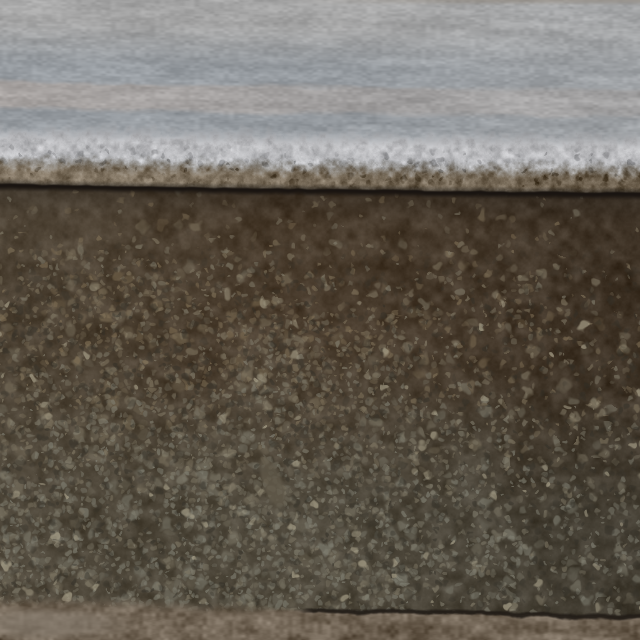
Give the GLSL for this texture, as a three.js fragment shader.

```glsl
// A pale stone ledge above a dark speckled granite wall, with a strip of floor below.
// Colour ramps follow the slightly tilted edges; value noise weathers the stone,
// and jittered cells scatter irregular mineral grains over it.
varying vec2 vUv;

float hash(vec2 p) {
  vec3 q = fract(vec3(p.xyx) * 0.1031);
  q += dot(q, q.yzx + 33.33);
  return fract((q.x + q.y) * q.z);
}

float noise(vec2 p) {
  vec2 i = floor(p), f = fract(p);
  f = f * f * (3.0 - 2.0 * f);
  return mix(mix(hash(i), hash(i + vec2(1.0, 0.0)), f.x),
             mix(hash(i + vec2(0.0, 1.0)), hash(i + 1.0), f.x), f.y);
}

float fbm(vec2 p) {
  float sum = 0.0, amp = 0.5;
  for (int i = 0; i < 4; i++) {
    sum += amp * noise(p);
    p = p * 2.03 + 17.3;
    amp *= 0.5;
  }
  return sum / 0.9375;
}

// Soft band between lo and hi
float band(float v, float lo, float hi, float soft) {
  return smoothstep(lo - soft, lo + soft, v) * (1.0 - smoothstep(hi - soft, hi + soft, v));
}

// Grain coverage (x) and tint (y); density sets the share of filled cells
vec2 grains(vec2 p, float density) {
  vec2 cell = floor(p), best = vec2(0.0, 0.5);
  p += 0.6 * (vec2(noise(p * 1.7), noise(p * 1.7 + 41.0)) - 0.5);
  for (int j = -1; j <= 1; j++) {
    for (int i = -1; i <= 1; i++) {
      vec2 id = cell + vec2(float(i), float(j));
      vec2 centre = id + 0.15 + 0.7 * vec2(hash(id + 3.7), hash(id + 19.1));
      float pick = hash(id + 53.9);
      float radius = mix(0.25, 0.65, hash(id + 71.3));
      float cover = 1.0 - smoothstep(radius * 0.45, radius, length(p - centre));
      cover *= step(pick, density) * mix(0.35, 1.0, hash(id + 91.7));
      if (cover > best.x) best = vec2(cover, hash(id + 7.1));
    }
  }
  return best;
}

// d is the height above the lower lip of the ledge
vec3 ledge(vec2 p, float d) {
  float streak = fbm(vec2(p.x * 14.0, d * 85.0));
  float fine = noise(vec2(p.x * 130.0, d * 260.0));
  float grit = fbm(p * 95.0);
  vec3 col = mix(vec3(0.58, 0.60, 0.62), vec3(0.65, 0.65, 0.65), smoothstep(0.18, 0.26, d));
  col = mix(col, vec3(0.64, 0.65, 0.66), 0.6 * smoothstep(0.45, 1.0, p.x));
  float warm = band(d + 0.012 * (streak - 0.5), 0.118, 0.160, 0.006);
  col = mix(col, vec3(0.66, 0.64, 0.63), warm * mix(0.95, 0.5, p.x));
  col += 0.14 * (streak - 0.5) + 0.07 * (fine - 0.5);
  // Bright rounded shoulder breaking into the stained lower lip
  float ragged = d + 0.025 * (grit - 0.5);
  float shoulder = band(ragged, 0.038, 0.083, 0.014);
  col = mix(col, vec3(0.74, 0.74, 0.75) + 0.34 * (grit - 0.5), shoulder * 0.9);
  vec3 stain = mix(vec3(0.52, 0.47, 0.40), vec3(0.43, 0.38, 0.31), p.x) + 0.4 * (grit - 0.5);
  col = mix(col, stain, 1.0 - smoothstep(0.018, 0.049, ragged));
  vec2 pit = grains(p * 85.0, 0.35);
  col -= 0.17 * pit.x * band(d, 0.008, 0.065, 0.012);
  col = mix(col, vec3(0.55, 0.51, 0.46), 0.5 * smoothstep(0.99, 1.0, p.y) * smoothstep(0.4, 0.8, p.x));
  return col * mix(0.65, 1.0, smoothstep(0.0, 0.009, d));
}

// depth is the distance below the ledge
vec3 wall(vec2 p, float depth) {
  float cloud = fbm(p * 7.0 + 5.0);
  float mottle = fbm(p * 60.0);
  float low = smoothstep(0.20, 0.55, depth + 0.15 * (cloud - 0.5));
  vec3 col = mix(vec3(0.275, 0.225, 0.17), vec3(0.285, 0.262, 0.215), low);
  col = mix(col, vec3(0.30, 0.27, 0.22), 0.5 * (1.0 - smoothstep(0.0, 0.5, p.x)));
  col *= mix(1.06, 0.92, smoothstep(0.4, 1.0, p.x));
  col += 0.18 * (mottle - 0.5) + 0.08 * (cloud - 0.5);
  // Pale grains thin out toward the top and right
  float density = smoothstep(0.0, 0.24, depth) * mix(0.68, 0.36, smoothstep(0.3, 0.9, p.x));
  density = clamp(density + 0.9 * (cloud - 0.5) * smoothstep(0.03, 0.2, depth), 0.07, 0.8);
  vec2 coarse = grains(p * 52.0, density * 0.75);
  vec2 small = grains(p * 98.0 + 31.0, density);
  vec3 ochre = vec3(0.51, 0.44, 0.33), grey = vec3(0.52, 0.52, 0.47);
  float cool = 0.55 * low;
  col = mix(col, mix(ochre, grey, clamp(coarse.y * 0.7 + cool, 0.0, 1.0)), coarse.x * 0.58);
  col = mix(col, mix(ochre, grey, clamp(small.y * 0.8 + cool, 0.0, 1.0)), small.x * 0.62);
  // Dark minerals and rare bright crystals
  vec2 dark = grains(p * 74.0 + 67.0, 0.38);
  col = mix(col, vec3(0.19, 0.18, 0.15), dark.x * 0.5 * smoothstep(0.02, 0.2, depth));
  vec2 crystal = grains(p * 64.0 + 113.0, 0.05);
  col = mix(col, vec3(0.65, 0.62, 0.53), crystal.x * 0.75 * smoothstep(0.05, 0.22, depth));
  // Slanted pale scar
  vec2 q = p - vec2(0.426, 0.245);
  q.x += 0.3 * q.y;
  float scar = 1.0 - smoothstep(0.65, 1.1, length(q / vec2(0.018, 0.045)));
  col = mix(col, vec3(0.39, 0.36, 0.30), scar * 0.75);
  // Contact shadow under the lip
  col *= mix(0.82, 1.0, smoothstep(0.0, 0.06, depth));
  return mix(vec3(0.10, 0.08, 0.065), col, smoothstep(0.003, 0.013, depth));
}

vec3 ground(vec2 p) {
  float rough = fbm(vec2(p.x * 24.0, p.y * 60.0));
  vec3 col = vec3(0.43, 0.38, 0.32) + 0.32 * (rough - 0.5) + 0.12 * (noise(p * 150.0) - 0.5);
  float worn = 1.0 - smoothstep(0.4, 1.2, length((p - vec2(0.07, 0.025)) / vec2(0.13, 0.026)));
  return mix(col, vec3(0.52, 0.48, 0.43), worn * 0.6);
}

void main() {
  vec2 p = vUv;
  float lip = 0.713 - 0.020 * p.x + 0.006 * p.x * p.x;
  float d = p.y - lip + 0.002 * (noise(p * 60.0) - 0.5);
  vec3 col = mix(wall(p, -d), ledge(p, d), smoothstep(-0.002, 0.002, d));
  // Floor joint: a blurred boundary at left, an open crack at right
  float joint = mix(0.063, 0.045, smoothstep(0.0, 0.55, p.x)) - 0.008 * smoothstep(0.6, 1.0, p.x);
  float f = p.y - joint + 0.010 * (fbm(p * 32.0) - 0.5);
  float soft = mix(0.012, 0.003, smoothstep(0.3, 0.5, p.x));
  col = mix(ground(p), col, smoothstep(-soft, soft, f));
  float crack = band(f, -0.004, 0.003, 0.0025) * smoothstep(0.46, 0.49, p.x);
  col = mix(col, vec3(0.12, 0.10, 0.08), crack * 0.9);
  gl_FragColor = vec4(clamp(col, 0.0, 1.0), 1.0);
}
```
